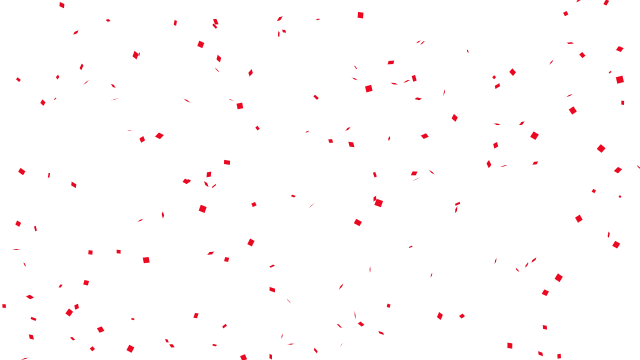
This pattern is drawn by a WebGL 2 fragment shader. Its source:

```glsl
#version 300 es
precision highp float;
// Sparse red confetti on white: small square chips scattered at random.
// Each chip is spun, tilted and flattened into a parallelogram, then
// blended with its analytic pixel coverage so slivers stay thin and crisp.

uniform vec2 u_resolution;
out vec4 outColor;

const int   CHIP_COUNT   = 165;
const float CHIP_SIDE    = 0.0195;  // in canvas heights
const float SMALLEST     = 0.3;     // size of the tiniest chip
const float SIZE_BIAS    = 0.35;    // below 1 favours large chips
const float THINNEST     = 0.1;     // flattening of an edge-on chip
const float TILT_SHRINK  = 0.65;    // overall scale of an edge-on chip
const float TILT_SHADE   = 0.88;    // brightness of an edge-on chip
const float TAU          = 6.2831853;
const vec3  PAPER_WHITE  = vec3(1.0);
const vec3  CHIP_RED     = vec3(0.93, 0.03, 0.13);

// Integer hash: four random values in 0..1 per chip and stream
uint scramble(uint x) {
    x ^= x >> 16; x *= 0x7feb352du;
    x ^= x >> 15; x *= 0x846ca68bu;
    return x ^ (x >> 16);
}

vec4 random4(int chip, int stream) {
    uint a = scramble(uint(chip * 2 + stream) + 7919u);
    uint b = scramble(a + 1u);
    uint c = scramble(b + 2u);
    uint d = scramble(c + 3u);
    return vec4(uvec4(a, b, c, d) >> 8) / 16777216.0;
}

mat2 rotation(float angle) {
    float c = cos(angle), s = sin(angle);
    return mat2(c, s, -s, c);
}

float cross2(vec2 a, vec2 b) {
    return a.x * b.y - a.y * b.x;
}

// Share of a pixel covered by a band of given half width
float bandCoverage(float offset, float halfWidth, float pixel) {
    float edge = clamp(0.5 + (halfWidth - abs(offset)) / pixel, 0.0, 1.0);
    return min(edge, 2.0 * halfWidth / pixel);
}

// Parallelogram with half edges a and b, as two crossing bands
float chipCoverage(vec2 p, vec2 a, vec2 b, float pixel) {
    float area = abs(cross2(a, b));
    float la = length(a), lb = length(b);
    return bandCoverage(cross2(p, a) / la, area / la, pixel)
         * bandCoverage(cross2(p, b) / lb, area / lb, pixel);
}

void main() {
    float pixel = 1.0 / u_resolution.y;
    float aspect = u_resolution.x * pixel;
    vec2 p = gl_FragCoord.xy * pixel;
    vec3 color = PAPER_WHITE;

    for (int i = 0; i < CHIP_COUNT; i++) {
        vec4 place = random4(i, 0);
        vec2 local = p - place.xy * vec2(aspect, 1.0);
        if (dot(local, local) > pow(CHIP_SIDE + pixel, 2.0)) continue;

        // Size and pose of the chip
        vec4 pose = random4(i, 1);
        float facing = mix(THINNEST, 1.0, pose.x);
        float size = CHIP_SIDE * mix(SMALLEST, 1.0, pow(place.z, SIZE_BIAS));
        size *= mix(TILT_SHRINK, 1.0, facing);
        mat2 flatten = mat2(1.0, 0.0, 0.0, facing);
        mat2 edges = rotation(pose.y * TAU) * flatten * rotation(pose.z * TAU);
        edges *= 0.5 * size;

        // Ink it over the paper
        float cover = chipCoverage(local, edges[0], edges[1], pixel);
        vec3 ink = CHIP_RED * mix(TILT_SHADE, 1.0, sqrt(facing));
        color = mix(color, ink, cover);
    }
    outColor = vec4(color, 1.0);
}
```
